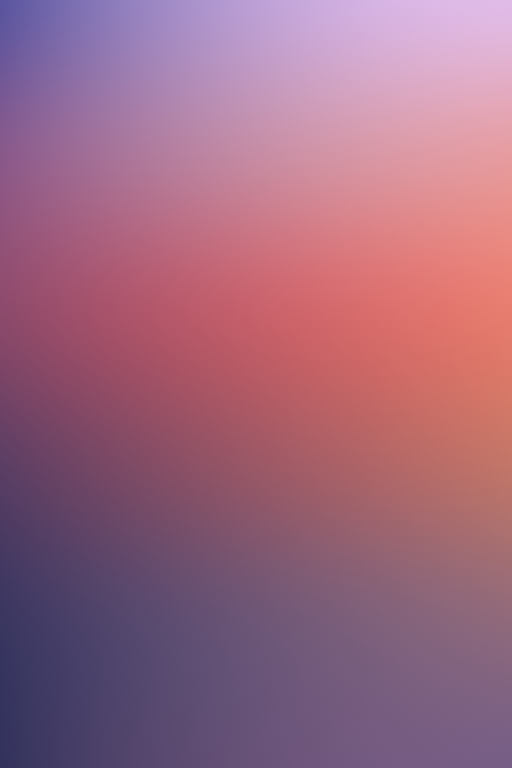
This background is drawn by a WebGL 2 fragment shader. Its source:

```glsl
#version 300 es
precision highp float;

uniform vec2 u_resolution;
out vec4 outColor;

const int STOPS = 6;

// Colour from 8-bit channel values
vec3 rgb(float r, float g, float b) {
    return vec3(r, g, b) / 255.0;
}

// Catmull-Rom curve between b and c
vec3 smoothCurve(vec3 a, vec3 b, vec3 c, vec3 d, float t) {
    vec3 slope = c - a;
    vec3 bend = 2.0 * a - 5.0 * b + 4.0 * c - d;
    vec3 twist = 3.0 * (b - c) + d - a;
    return b + 0.5 * t * (slope + t * (bend + t * twist));
}

// Evenly spaced stops, from the top (0) to the bottom (1)
vec3 ramp(vec3 stops[STOPS], float depth) {
    float position = clamp(depth, 0.0, 1.0) * float(STOPS - 1);
    int i = min(int(position), STOPS - 2);
    return smoothCurve(stops[max(i - 1, 0)], stops[i], stops[i + 1],
                       stops[min(i + 2, STOPS - 1)], position - float(i));
}

// Parabola through the left, centre and right colours
vec3 blendAcross(vec3 left, vec3 centre, vec3 right, float x) {
    float leftWeight = (1.0 - x) * (1.0 - 2.0 * x);
    float centreWeight = 4.0 * x * (1.0 - x);
    float rightWeight = x * (2.0 * x - 1.0);
    return left * leftWeight + centre * centreWeight + right * rightWeight;
}

float hash(vec2 p) {
    return fract(sin(dot(p, vec2(12.9898, 78.233))) * 43758.5);
}

void main() {
    vec2 uv = gl_FragCoord.xy / u_resolution;
    float depth = 1.0 - uv.y;

    // Indigo edge, through plum, to navy
    vec3 left = ramp(vec3[STOPS](
        rgb(88.0, 84.0, 158.0), rgb(136.0, 88.0, 138.0),
        rgb(140.0, 74.0, 108.0), rgb(92.0, 62.0, 100.0),
        rgb(58.0, 54.0, 96.0), rgb(50.0, 50.0, 92.0)), depth);

    // Lilac, through rose, to muted violet
    vec3 centre = ramp(vec3[STOPS](
        rgb(188.0, 160.0, 214.0), rgb(198.0, 140.0, 164.0),
        rgb(200.0, 98.0, 108.0), rgb(156.0, 88.0, 102.0),
        rgb(110.0, 86.0, 118.0), rgb(104.0, 82.0, 120.0)), depth);

    // Pale orchid, through the coral glow, to mauve
    vec3 right = ramp(vec3[STOPS](
        rgb(224.0, 188.0, 232.0), rgb(230.0, 156.0, 160.0),
        rgb(232.0, 126.0, 112.0), rgb(196.0, 118.0, 104.0),
        rgb(146.0, 106.0, 122.0), rgb(118.0, 94.0, 134.0)), depth);

    vec3 color = blendAcross(left, centre, right, uv.x);

    // Faint dither against banding
    color += (hash(uv) - 0.5) / 255.0;
    outColor = vec4(color, 1.0);
}
```
